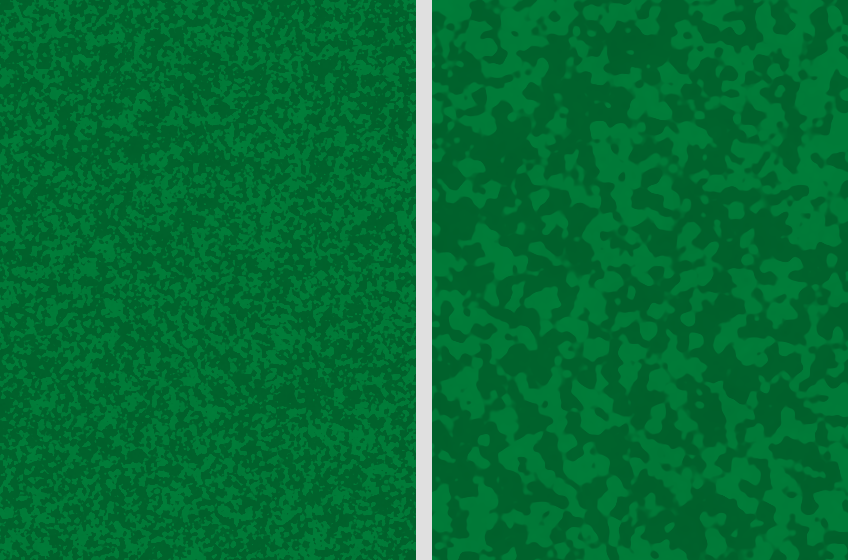
Left: the whole. Right: its middle third, enlarged.
Write a Shadertoy shader that draws this texture.

```glsl
#define DARK_GREEN vec3(0.0, 0.384, 0.172)
#define LIGHT_GREEN vec3(0.0, 0.480, 0.219)
#define BLOT_CELLS 122.0
#define RAGGED_CELLS 220.0
#define CLUMP_CELLS 34.0
#define RAGGED_WEIGHT 0.40
#define CLUMP_WEIGHT 0.12
#define LIGHT_LEVEL 0.06
#define EDGE_SOFTNESS 0.11
#define TONE_DRIFT 0.022

vec3 hash3(vec2 cell) {
    vec3 h = fract(vec3(cell.xyx) * vec3(0.1031, 0.1030, 0.0973));
    h += dot(h, h.yxz + 33.33);
    return fract((h.xxy + h.yzz) * h.zyx);
}

// Cellular noise: jittered round spots of random sign, summed
float spotField(vec2 p) {
    vec2 home = floor(p);
    float sum = 0.0;
    for (int y = -1; y <= 1; y++) {
        for (int x = -1; x <= 1; x++) {
            vec2 cell = home + vec2(x, y);
            vec3 rnd = hash3(cell);
            vec2 offset = p - cell - rnd.xy;
            float falloff = max(0.0, 1.0 - dot(offset, offset));
            sum += (2.0 * rnd.z - 1.0) * falloff * falloff * falloff;
        }
    }
    return sum;
}

void mainImage(out vec4 fragColor, in vec2 fragCoord) {
    vec2 uv = fragCoord / iResolution.y;

    // Blots with ragged outlines, gathered into loose clumps
    float ragged = spotField(uv * RAGGED_CELLS + 57.3);
    float clump = spotField(uv * CLUMP_CELLS + 311.7);
    float field = spotField(uv * BLOT_CELLS + 13.1)
                + RAGGED_WEIGHT * ragged + CLUMP_WEIGHT * clump;

    // Two flat greens with a narrow soft border
    float light = smoothstep(LIGHT_LEVEL - EDGE_SOFTNESS,
                             LIGHT_LEVEL + EDGE_SOFTNESS, field);
    vec3 color = mix(DARK_GREEN, LIGHT_GREEN, light);

    // Faint unevenness inside each green
    color *= 1.0 + TONE_DRIFT * (clump + 0.5 * ragged);

    fragColor = vec4(color, 1.0);
}
```
